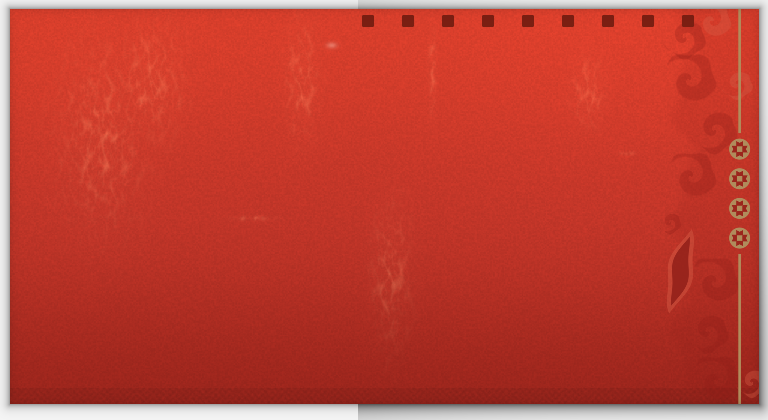
Give the GLSL for this background, as a Shadertoy shader.

```glsl
// Lengths are in hundredths of the canvas height
const vec2 PANEL_CENTER = vec2(91.55, 50.83);
const vec2 PANEL_HALF = vec2(89.17, 47.02);
const float SEAM_X = 85.24;
const float CORD_X = 176.1;
const vec2 CORD_GAP = vec2(39.5, 68.3);
const float MEDAL_TOP = 64.5;
const float MEDAL_STEP = 7.06;
const float MEDAL_RADIUS = 2.5;
const vec2 HOLE_START = vec2(87.62, 95.0);
const float HOLE_STEP = 9.524;
const float GRAIN = 0.055;

const vec3 PAPER = vec3(0.96);
const vec3 RED_TOP = vec3(0.85, 0.245, 0.17);
const vec3 RED_MID = vec3(0.755, 0.208, 0.158);
const vec3 RED_LOW = vec3(0.61, 0.145, 0.11);
const vec3 HOLE_COLOR = vec3(0.48, 0.12, 0.07);
const vec3 DARK_INK = vec3(0.54, 0.10, 0.08);
const vec3 PALE_INK = vec3(0.84, 0.36, 0.27);
const vec3 GOLD = vec3(0.69, 0.55, 0.36);

// Worn patches: center, radii
const vec4 WEAR[8] = vec4[8](
    vec4(24, 67, 11, 22), vec4(36, 80, 8, 14), vec4(72, 81, 4, 14), vec4(93, 34, 5, 18),
    vec4(140, 78, 4, 8), vec4(103, 83, 1, 10), vec4(60, 48, 6, 0.7), vec4(149.5, 63.5, 2, 0.6));
// Scrolls: center, radius, handedness; the last three are pale
const vec4 CURLS[11] = vec4[11](
    vec4(163, 91, 5, 1), vec4(164, 81, 6.5, -1), vec4(170, 69, 5.5, 1), vec4(164.5, 58, 6, -1),
    vec4(159.5, 47, 2.7, 1), vec4(170, 33, 6, -1), vec4(168.5, 21, 5, 1), vec4(170.5, 9.5, 6, -1),
    vec4(175.5, 80, 3.7, 1), vec4(169.5, 95, 4.6, -1), vec4(179, 9, 3.6, 1));

float pixelSize;

float fill(float d) { return 1.0 - smoothstep(-0.5 * pixelSize, 0.5 * pixelSize, d); }

float box(vec2 p, vec2 halfSize) {
    vec2 q = abs(p) - halfSize;
    return length(max(q, 0.0)) + min(max(q.x, q.y), 0.0);
}

float hash(vec2 p) {
    vec3 q = fract(p.xyx * 0.1031);
    q += dot(q, q.yzx + 33.33);
    return fract((q.x + q.y) * q.z);
}

// Distance to the nearest scattered point
float cellular(vec2 p) {
    vec2 cell = floor(p);
    float nearest = 2.0;
    for (int j = -1; j <= 1; j++)
        for (int i = -1; i <= 1; i++) {
            vec2 c = cell + vec2(i, j);
            nearest = min(nearest, length(c + vec2(hash(c), hash(c + 57.0)) - p));
        }
    return nearest;
}

float curl(vec2 p, float radius, float hand) {
    float r = length(p) / radius;
    float wave = sin(hand * atan(p.y, p.x) + 8.0 * sqrt(r) + 1.0);
    float lobes = 1.0 + 0.08 * sin(5.0 * atan(p.y, p.x));
    return smoothstep(-0.2, 0.25, wave) * (1.0 - smoothstep(0.92, 1.0, r * lobes));
}

vec3 redGround(vec2 p) {
    float y = p.y / 100.0;
    vec3 color = mix(RED_LOW, RED_MID, smoothstep(0.0, 0.52, y));
    color = mix(color, RED_TOP, smoothstep(0.42, 0.98, y));
    color *= 1.0 + 0.03 * smoothstep(80.0, 140.0, p.x) * y;
    // Cloth grain
    color *= 1.0 + GRAIN * (cellular(p * 1.5) - 0.5) + GRAIN * (hash(floor(p * 2.8)) - 0.5);
    // Wear in broken vertical streaks
    float mask = 0.0;
    for (int i = 0; i < 8; i++) {
        vec2 q = (p - WEAR[i].xy) / WEAR[i].zw;
        mask = max(mask, exp(-1.5 * dot(q, q)));
    }
    float streak = smoothstep(0.35, 0.95, cellular(p * vec2(0.65, 0.25) + 0.3 * sin(p.yx * 0.7)));
    streak += 0.5 * smoothstep(0.4, 0.9, cellular(p * vec2(1.1, 0.6)));
    color += vec3(0.07, 0.10, 0.07) * mask * (0.15 + streak);
    // Pale nick
    vec2 nick = (p - vec2(79.0, 89.2)) / vec2(1.7, 1.0);
    color = mix(color, vec3(0.93, 0.55, 0.48), 0.7 * exp(-2.0 * dot(nick, nick)));
    // Woven hem
    float weave = 0.5 + 0.5 * sin(p.x * 4.0) * sin(p.y * 4.0);
    return color * (1.0 - (0.03 + 0.07 * weave) * fill(p.y - 7.6));
}

vec3 addOrnament(vec3 color, vec2 p) {
    float edge = 160.5 + 2.0 * sin(p.y * 0.23) + 1.2 * sin(p.y * 0.51);
    color = mix(color, DARK_INK, 0.13 * smoothstep(edge, edge + 4.0, p.x));
    for (int i = 0; i < 11; i++) {
        float ink = curl(p - CURLS[i].xy, CURLS[i].z, CURLS[i].w);
        color = mix(color, i < 8 ? DARK_INK : PALE_INK, (i < 8 ? 0.27 : 0.38) * ink);
    }
    // Leaf with a pale rim
    vec2 q = p - vec2(162.0, 35.4);
    q.x -= 0.22 * q.y;
    float t = clamp(q.y / 10.0, -1.0, 1.0);
    float leaf = max(abs(q.x + 0.5 * sin(t * 5.0)) - 3.0 * (1.0 - t * t), abs(q.y) - 10.0);
    color = mix(color, PALE_INK, 0.45 * fill(leaf));
    return mix(color, DARK_INK, 0.75 * fill(leaf + 1.0));
}

vec3 addTrim(vec3 color, vec2 p) {
    // Row of punched squares
    vec2 q = p - HOLE_START;
    q.x -= HOLE_STEP * clamp(round(q.x / HOLE_STEP), 0.0, 8.0);
    color = mix(color, HOLE_COLOR, fill(box(q, vec2(1.0)) - 0.45));
    // Cord, open around the medallions
    float cord = abs(p.x - CORD_X) - 0.3;
    float gap = min(p.y - CORD_GAP.x, CORD_GAP.y - p.y);
    color = mix(color, GOLD, fill(max(cord, gap)));
    // Medallions with four notched petals
    q = vec2(p.x - CORD_X, p.y - MEDAL_TOP);
    q.y += MEDAL_STEP * clamp(round(-q.y / MEDAL_STEP), 0.0, 3.0);
    color = mix(color, GOLD, fill(length(q) - MEDAL_RADIUS));
    vec2 a = abs(q);
    vec2 petal = vec2(max(a.x, a.y), min(a.x, a.y));
    float flower = max(box(petal - vec2(1.2, 0.0), vec2(0.65, 0.8)), petal.x - 1.5 - 0.5 * petal.y);
    return mix(color, RED_LOW, fill(max(flower, 0.65 - petal.x)));
}

void mainImage(out vec4 fragColor, in vec2 fragCoord) {
    vec2 p = 100.0 * fragCoord / iResolution.y;
    pixelSize = 100.0 / iResolution.y;
    float panel = box(p - PANEL_CENTER, PANEL_HALF);

    // Paper and shadow, heavier right of the seam
    float rightSide = smoothstep(-0.5, 0.5, (p.x - SEAM_X) / pixelSize);
    float low = 1.0 - smoothstep(0.0, 95.0, p.y);
    float depth = mix(0.36, mix(0.38, 0.56, low), rightSide);
    float spread = mix(0.9, mix(1.0, 1.7, low), rightSide);
    vec3 color = PAPER - depth * exp(-max(panel, 0.0) / spread);
    color -= 0.08 * rightSide * exp(-(p.x - SEAM_X) / 30.0);

    vec3 cover = addTrim(addOrnament(redGround(p), p), p);
    cover *= 1.0 - 0.10 * exp(min(panel, 0.0) / 0.8);
    color = mix(color, cover, fill(panel));
    fragColor = vec4(clamp(color, 0.0, 1.0), 1.0);
}
```
